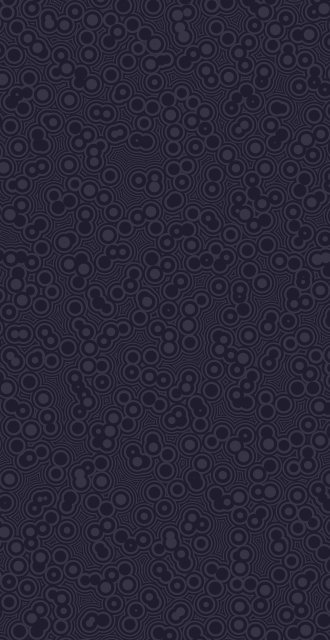
Give the GLSL for this pattern, as a WebGL 2 fragment shader.

```glsl
#version 300 es
precision highp float;
// Scattered concentric rings that narrow outward and merge into fine contour lines.

#define ROWS 32.0          // grid cells along the canvas height
#define JITTER 1.0         // how far centres stray within a cell
#define RING_PERIOD 0.195  // squared distance covered by one ring pair
#define LIGHT_SHARE 0.43   // part of each period that is light
#define MIN_PHASE 0.25     // lowest random ring phase
#define DARK_COLOR vec3(0.120, 0.110, 0.180)
#define LIGHT_COLOR vec3(0.215, 0.205, 0.275)

uniform vec2 u_resolution;
out vec4 outColor;

float hash(vec2 p) {
    return fract(sin(dot(p, vec2(127.1, 311.7))) * 43758.5453);
}

vec2 ringCentre(vec2 cell) {
    vec2 offset = vec2(hash(cell + 3.1), hash(cell + 57.7));
    return cell + 0.5 + JITTER * (offset - 0.5);
}

// Lowest ring level (x) and the distance to the centre that owns it (y).
vec2 ringField(vec2 p) {
    vec2 home = floor(p);
    vec2 nearest = vec2(1e5, 0.0);
    for (int y = -2; y <= 2; y++) {
        for (int x = -2; x <= 2; x++) {
            vec2 cell = home + vec2(x, y);
            float dist = distance(p, ringCentre(cell));
            float phase = mix(MIN_PHASE, 1.0, hash(cell + 91.3));
            float level = dist * dist / RING_PERIOD - phase;
            if (level < nearest.x) nearest = vec2(level, dist);
        }
    }
    return nearest;
}

// Integral of the light and dark square wave.
float lightIntegral(float level) {
    return floor(level) * LIGHT_SHARE + min(fract(level), LIGHT_SHARE);
}

// Light coverage averaged over one pixel, so fine rings fade smoothly.
float ringCoverage(float level, float width) {
    float halfWidth = 0.5 * width;
    return (lightIntegral(level + halfWidth) - lightIntegral(level - halfWidth)) / width;
}

void main() {
    float pixel = ROWS / u_resolution.y;
    vec2 field = ringField(gl_FragCoord.xy * pixel);
    float levelWidth = max(2.0 * field.y * pixel / RING_PERIOD, 0.03);
    float light = ringCoverage(field.x, levelWidth);
    outColor = vec4(mix(DARK_COLOR, LIGHT_COLOR, light), 1.0);
}
```
